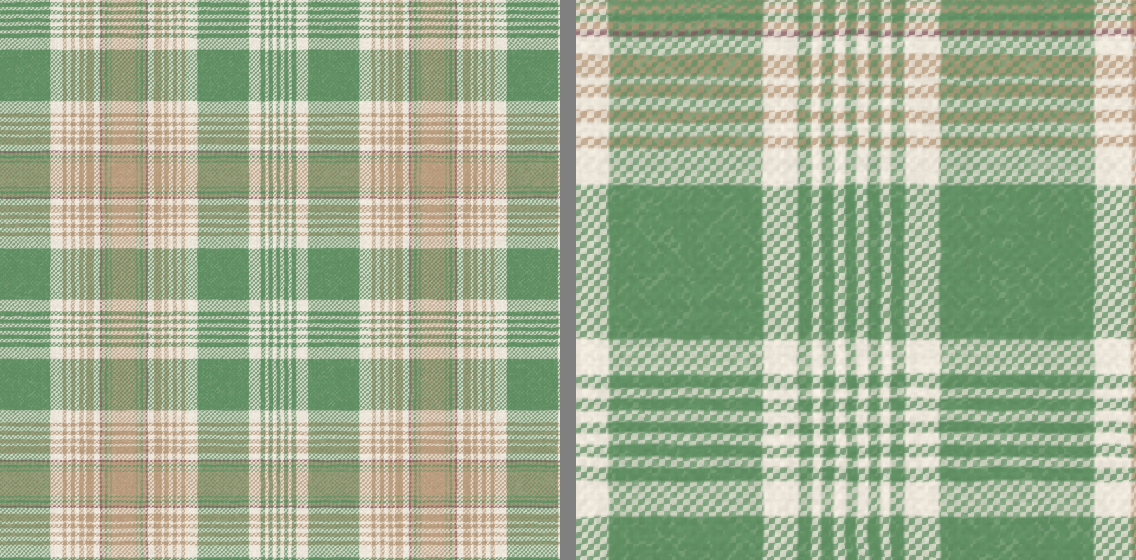
Left, the full canvas; right, a detail of the centre.
A Shadertoy shader for this pattern:

```glsl
// Woven plaid: one mirrored stripe sequence colours both warp and weft.
// A soft, stepped twill decides which yarn shows most at each point, and
// hashed yarn tone and fibre noise give the cloth a slight irregularity.

const float PERIOD = 0.552;          // one full sett, in canvas heights
const float SETT = 424.0;            // sett length in stripe units
const float YARNS = 288.0;           // yarns per sett
const vec2 CENTRE = vec2(0.2213, 0.688);

const vec3 CREAM = vec3(0.935, 0.91, 0.865);
const vec3 GREEN = vec3(0.355, 0.55, 0.37);
const vec3 TAN = vec3(0.72, 0.6, 0.475);
const vec3 PLUM = vec3(0.52, 0.33, 0.37);

float hash(vec2 p) {
    vec3 q = fract(vec3(p.xyx) * 0.1031);
    q += dot(q, q.yzx + 33.33);
    return fract((q.x + q.y) * q.z);
}

float valueNoise(vec2 p) {
    vec2 i = floor(p), f = fract(p);
    f = f * f * (3.0 - 2.0 * f);
    return mix(mix(hash(i), hash(i + vec2(1, 0)), f.x),
               mix(hash(i + vec2(0, 1)), hash(i + vec2(1, 1)), f.x), f.y);
}

// Antialiased coverage of the interval from a to b.
float stripe(float d, float a, float b, float soft) {
    return smoothstep(a - soft, a + soft, d) * (1.0 - smoothstep(b - soft, b + soft, d));
}

// Yarn colour at distance d from the middle of the tan band.
vec3 yarnColour(float d, float soft) {
    vec3 c = CREAM;
    // Tan band with its fine green lines and plum border
    c = mix(c, TAN, stripe(d, -9.0, 30.5, soft));
    c = mix(c, GREEN, 0.7 * stripe(d, 16.5, 19.0, soft));
    c = mix(c, GREEN, stripe(d, 22.5, 26.0, soft));
    c = mix(c, PLUM, stripe(d, 30.0, 33.0, soft));
    // Tan stripes, narrowing outwards
    for (int i = 0; i < 4; i++) {
        float k = float(i);
        float middle = 46.5 + 11.6 * k;
        float halfWidth = i == 0 ? 5.2 : 3.2 - 0.2 * k;
        c = mix(c, TAN, stripe(d, middle - halfWidth, middle + halfWidth, soft));
    }
    // Broad green field
    c = mix(c, GREEN, stripe(d, 101.0, 171.5, soft));
    // Green stripes, mirrored about the far end of the half sett
    for (int i = 0; i < 3; i++) {
        float k = float(i);
        float middle = 212.0 - 10.6 * k;
        float halfWidth = 2.5 + 0.35 * k;
        c = mix(c, GREEN, stripe(d, middle - halfWidth, middle + halfWidth, soft));
    }
    return c;
}

// Folds a coordinate into the mirrored half sett.
vec2 foldSett(vec2 s) {
    return abs(fract(s + 0.5) - 0.5) * SETT;
}

// Share of warp on top in a two over, two under twill.
float twill(vec2 yarn, float soft) {
    vec2 stepped = mix(yarn, floor(yarn * 0.5) * 2.0 + 1.0, 0.4);
    float phase = fract((stepped.x - stepped.y) * 0.25);
    float edge = 0.25 - abs(phase - 0.5);
    return smoothstep(-soft, soft, edge);
}

// Tone of a single yarn.
float yarnTone(float index, float seed) {
    return 0.975 + 0.05 * hash(vec2(index, seed));
}

void mainImage(out vec4 fragColor, in vec2 fragCoord) {
    vec2 uv = fragCoord / iResolution.y;
    float pixel = 1.0 / (iResolution.y * PERIOD);

    // Slight drift of the yarns
    vec2 drift = vec2(valueNoise(uv * 60.0), valueNoise(uv * 60.0 + 71.0)) - 0.5;
    vec2 s = (uv - CENTRE) / PERIOD + drift * 0.003;
    vec2 d = foldSett(s);
    float soft = max(0.9, 0.75 * pixel * SETT);

    // Weave warp and weft, each glimpsed between the other
    vec2 yarn = s * YARNS;
    float top = twill(yarn, max(0.16, 0.2 * pixel * YARNS));
    float warpShare = mix(0.22, 0.78, top);
    vec3 warp = yarnColour(d.x, soft) * yarnTone(floor(yarn.x), 3.0);
    vec3 weft = yarnColour(d.y, soft) * yarnTone(floor(yarn.y), 17.0);
    vec3 cloth = mix(weft * 0.98, warp * 1.02, warpShare);

    // Pale glints along the twill and fibre grain
    float glint = top * smoothstep(0.45, 0.9, valueNoise(yarn * 0.5));
    cloth = mix(cloth, CREAM, 0.05 + 0.14 * glint);
    cloth *= 0.96 + 0.06 * valueNoise(yarn * 0.8 + 5.0);

    fragColor = vec4(clamp(cloth, 0.0, 1.0), 1.0);
}
```
